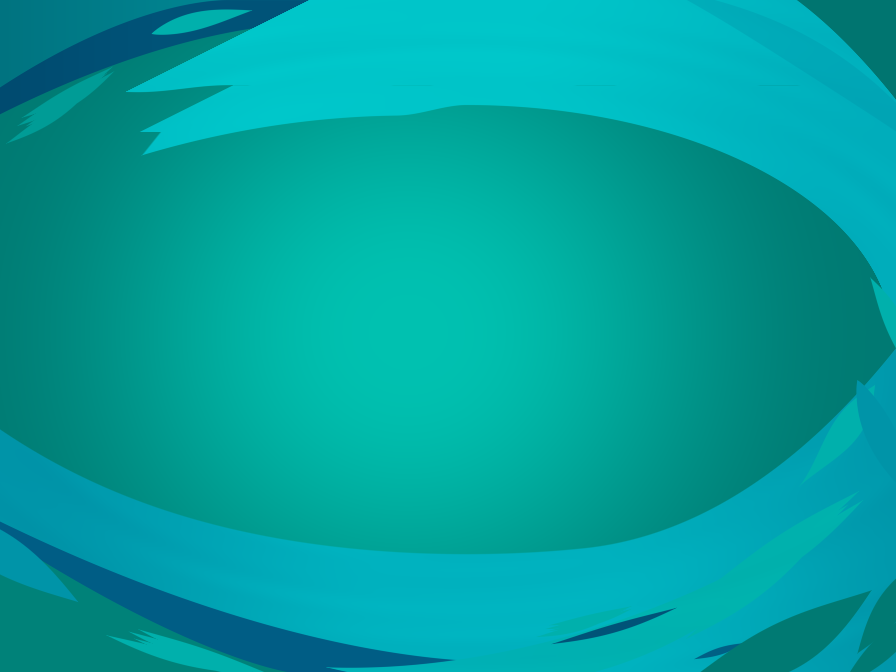
Reproduce this background procedurally as a Shadertoy shader.

```glsl
#define CANVAS vec2(7.68, 5.76)
#define GLOW_CENTER vec2(3.5, 2.85)
#define GLOW vec3(0.0, 0.755, 0.69)
#define SHADE vec3(0.0, 0.48, 0.45)
#define AQUA vec3(0.0, 0.77, 0.785)
#define CYAN vec3(0.0, 0.70, 0.75)
#define OCEAN vec3(0.0, 0.58, 0.66)
#define NAVY vec3(0.0, 0.325, 0.47)
#define MINT vec3(0.0, 0.69, 0.675)
#define STREAKS 0.022

float hash(float n) { return fract(sin(n * 91.7) * 4375.5); }

float noise(vec2 p) {
    vec2 i = floor(p), f = fract(p);
    f *= f * (3.0 - 2.0 * f);
    float n = i.x + 57.0 * i.y;
    return mix(mix(hash(n), hash(n + 1.0), f.x),
               mix(hash(n + 57.0), hash(n + 58.0), f.x), f.y);
}

void paint(inout vec3 color, vec3 ink, float d) {
    float feather = 0.7 * CANVAS.y / iResolution.y;
    color = mix(color, ink, smoothstep(feather, -feather, d));
}

// Bowed brush stroke, pointed at both ends; skew moves its widest part
float stroke(vec2 p, vec2 a, vec2 b, float bow, float halfWidth, float skew) {
    float len = distance(a, b);
    vec2 along = (b - a) / len;
    vec2 q = vec2(dot(p - a, along), dot(p - a, vec2(-along.y, along.x)));
    float t = clamp(q.x / len, 0.0, 1.0);
    float taper = halfWidth * sin(3.14159 * pow(t, skew));
    float side = abs(q.y - 4.0 * bow * t * (1.0 - t)) - taper;
    return max(side, max(-q.x, q.x - len));
}

// Parallel bristles with uneven ends
float bristles(vec2 p, vec2 a, vec2 b, float spread, float halfWidth) {
    float d = 9.0;
    vec2 along = normalize(b - a);
    vec2 across = vec2(-along.y, along.x);
    for (int i = 0; i < 4; i++) {
        float k = float(i);
        vec2 offset = across * spread * (k / 3.0 - 0.5);
        vec2 slide = along * (hash(k + 3.0) - 0.5) * spread * 2.0;
        d = min(d, stroke(p, a + offset + slide, b + offset * 0.5 + slide, 0.02, halfWidth, 1.0));
    }
    return d;
}

// Upper rim of the opening
float topRim(float x) {
    float s = clamp((x - 4.0) / 3.65, 0.0, 1.0);
    float u = max(3.5 - x, 0.0) / 2.28;
    return 0.9 + 2.02 * (1.0 - sqrt(1.0 - s * s))
         + 0.09 * smoothstep(4.0, 3.4, x) + 0.34 * u * u;
}

// Lower rim of the opening
float bottomRim(float x) {
    float t = (x - 4.0) / 4.0, lift = max(t - 0.25, 0.0);
    return 4.75 - 0.78 * t * t - 0.29 * t * t * t * t - 2.0 * lift * lift;
}

// Falling curve that flattens out at the given reach
float ease(float x, float reach, float power) {
    return pow(max(1.0 - x / reach, 0.0), power);
}

void mainImage(out vec4 fragColor, in vec2 fragCoord) {
    vec2 p = fragCoord / iResolution.xy;
    p = vec2(p.x, 1.0 - p.y) * CANVAS; // y runs downward from here on
    float x = p.x, y = p.y;

    // Glowing interior
    float r = length((p - GLOW_CENTER) * vec2(1.0, 1.05));
    vec3 color = mix(GLOW, SHADE, smoothstep(0.3, 4.0, r));

    // Fine streaks that follow the oval
    vec2 oval = (p - vec2(3.9, 2.9)) / vec2(3.9, 2.1);
    float grain = noise(vec2(length(oval) * 19.0, atan(oval.y, oval.x) * 2.0));
    vec3 streak = vec3(0.0, 1.0, 0.8) * STREAKS * (grain - 0.5);

    // Dark swoosh in the upper left
    paint(color, NAVY - 0.03 * vec3(0, 1, 1) * smoothstep(1.5, 0.0, x),
          max(y - 0.2 - 0.78 * ease(x, 2.65, 1.7), x - 2.7));
    paint(color, mix(vec3(0, 0.45, 0.5), vec3(0, 0.53, 0.58), x / 2.0),
          y - 0.75 * ease(x, 1.95, 1.7));
    paint(color, MINT, stroke(p, vec2(1.3, 0.29), vec2(2.16, 0.09), -0.02, 0.075, 0.8));
    paint(color, vec3(0, 0.61, 0.59), bristles(p, vec2(0.12, 1.12), vec2(0.88, 0.66), 0.12, 0.045));

    // Upper ribbon with its torn left end
    vec3 upper = mix(AQUA, vec3(0, 0.68, 0.735), smoothstep(1.0, 4.6, distance(p, vec2(3.3, 0.3)))) + streak;
    float torn = max(y - 0.76 + 0.03 * sin(x * 4.0), 2.65 - 2.0 * y - x);
    float lowerEnd = y < 1.13 ? 1.9 - 2.0 * (y - 0.78) : 1.34 - 0.8 * (y - 1.18);
    torn = min(torn, max(0.73 - y, (lowerEnd - x) * 0.5));
    paint(color, upper, max(y - topRim(x), torn));
    paint(color, mix(upper, OCEAN, 0.35), stroke(p, vec2(5.7, -0.1), vec2(8.2, 1.5), -0.18, 0.14, 1.0));
    float corner = max(x - 6.83, 0.0);
    paint(color, vec3(0, 0.46, 0.44), max(y - 0.75 * corner - 0.3 * corner * corner, 6.83 - x));

    // Lower ribbon
    vec3 lower = mix(CYAN, OCEAN, smoothstep(0.8, 4.2, abs(x - 4.2))) + streak;
    paint(color, lower, (bottomRim(x) - y) * 0.8);
    paint(color, NAVY + vec3(0, 0.04, 0.05), max(4.47 + 1.2 * (1.0 - ease(x, 4.2, 1.7)) - y, x - 4.2));
    paint(color, vec3(0, 0.51, 0.475), 4.58 + 1.2 * (1.0 - ease(x, 2.6, 1.4)) - y);
    paint(color, OCEAN, stroke(p, vec2(-0.8, 4.3), vec2(0.67, 5.16), -0.03, 0.17, 1.0));
    paint(color, MINT, bristles(p, vec2(1.05, 5.42), vec2(2.2, 5.78), 0.13, 0.045));

    // Pale sweep rising to the right, frayed at its tip
    vec3 sweep = mix(MINT, vec3(0, 0.70, 0.72), smoothstep(6.5, 3.5, x)) + streak;
    paint(color, sweep, stroke(p, vec2(2.8, 5.72), vec2(7.22, 4.33), 0.55, 0.18, 1.0));
    paint(color, sweep, bristles(p, vec2(6.0, 5.24), vec2(7.2, 4.4), 0.25, 0.07));
    paint(color, MINT, bristles(p, vec2(4.65, 5.41), vec2(5.35, 5.23), 0.07, 0.03));
    paint(color, NAVY, stroke(p, vec2(4.73, 5.52), vec2(5.8, 5.21), 0.02, 0.035, 1.0));
    paint(color, NAVY + vec3(0, 0.05, 0.05), stroke(p, vec2(5.95, 5.65), vec2(6.4, 5.51), 0.0, 0.03, 1.0));

    // Shaded gaps in the lower right
    paint(color, SHADE, stroke(p, vec2(5.85, 5.87), vec2(7.47, 5.06), 0.1, 0.21, 1.0));
    paint(color, SHADE, stroke(p, vec2(7.35, 5.6), vec2(7.95, 4.75), 0.0, 0.12, 1.0));
    paint(color, SHADE, stroke(p, vec2(7.2, 5.9), vec2(8.0, 5.15), 0.0, 0.1, 1.0));

    // Splashes at the right end
    paint(color, MINT, stroke(p, vec2(6.85, 4.17), vec2(7.5, 3.3), 0.03, 0.12, 1.4));
    paint(color, OCEAN, stroke(p, vec2(7.35, 3.26), vec2(7.95, 4.4), 0.04, 0.13, 0.8));
    paint(color, MINT, stroke(p, vec2(7.46, 2.38), vec2(7.8, 3.2), -0.04, 0.08, 1.0));

    fragColor = vec4(color, 1.0);
}
```
